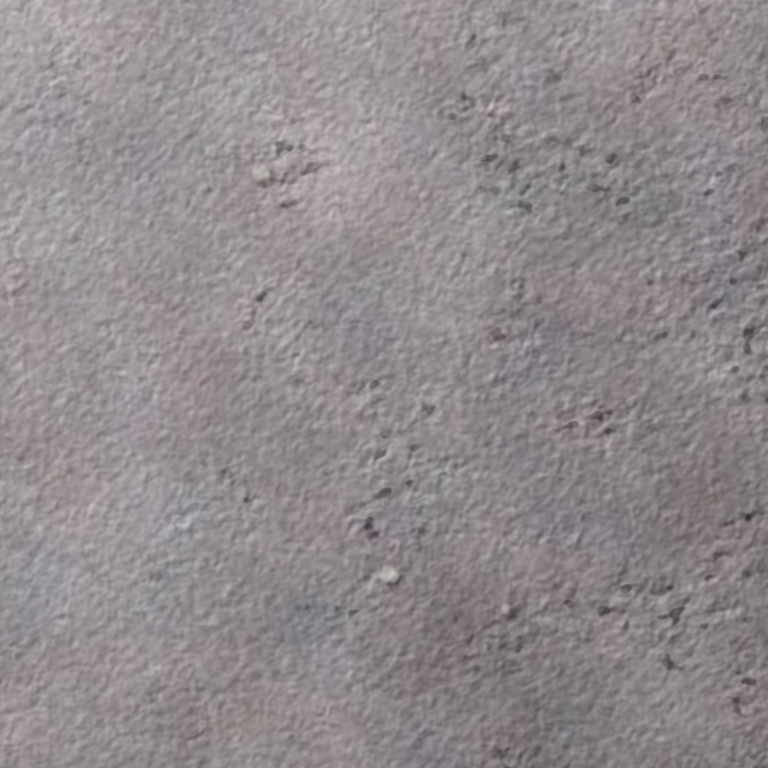
Give the GLSL for this texture, as a WebGL 2 fragment shader.

```glsl
#version 300 es
precision highp float;
// Weathered concrete ground: short broken grains lit from the upper left,
// built as a relief of layered gradient noise, with rough pitted patches,
// faint warm and cool stains and a few scattered pale pebbles.

uniform vec2 u_resolution;
out vec4 outColor;

vec2 hash2(vec2 cell) {
    vec3 h = fract(cell.xyx * vec3(0.1031, 0.1030, 0.0973));
    h += dot(h, h.yzx + 33.33);
    return fract((h.xx + h.yz) * h.zy);
}

float cornerSlope(vec2 cell, vec2 offset) {
    float angle = 6.2832 * hash2(cell).x;
    return dot(vec2(cos(angle), sin(angle)), offset);
}

// Gradient noise, roughly -0.7 to 0.7
float noise(vec2 p) {
    vec2 i = floor(p), f = p - i;
    vec2 w = f * f * f * (f * (f * 6.0 - 15.0) + 10.0);
    vec2 e = vec2(1.0, 0.0);
    return mix(mix(cornerSlope(i, f), cornerSlope(i + e, f - e), w.x),
               mix(cornerSlope(i + e.yx, f - e.yx), cornerSlope(i + 1.0, f - 1.0), w.x), w.y);
}

vec2 rotate(vec2 p, float angle) {
    float c = cos(angle), s = sin(angle);
    return vec2(c * p.x + s * p.y, c * p.y - s * p.x);
}

// Surface height: grains, finer grit, and lumps where it is rough
float height(vec2 p, float rough) {
    float grains = noise(rotate(p, 0.9) * vec2(68.0, 84.0));
    float grit = noise(rotate(p, 0.5) * vec2(125.0, 145.0) + 37.0);
    float lumps = noise(rotate(p, 0.3) * vec2(30.0, 46.0) + 19.0);
    return grains + 0.6 * grit + 1.5 * rough * lumps;
}

// Pale pebbles: x = coverage, y = cast shadow
vec2 pebbles(vec2 p) {
    vec2 g = p * 11.0, found = vec2(0.0);
    for (int y = -1; y <= 1; y++) {
        for (int x = -1; x <= 1; x++) {
            vec2 cell = floor(g) + vec2(x, y);
            vec2 place = hash2(cell + 5.0), kind = hash2(cell + 53.0);
            vec2 d = g - cell - 0.2 - 0.6 * place;
            d += 0.06 * vec2(noise(g * 5.0), noise(g * 5.0 + 31.0));
            float present = step(kind.x, 0.04);
            float radius = 0.07 + 0.09 * place.x * place.y;
            float body = 1.0 - smoothstep(radius - 0.05, radius + 0.03, length(d));
            float shade = 1.0 - smoothstep(radius - 0.05, radius + 0.06, length(d - vec2(0.08, -0.09)));
            found = max(found, present * vec2(body, shade));
        }
    }
    return found;
}

void main() {
    vec2 uv = gl_FragCoord.xy / u_resolution;
    vec2 p = gl_FragCoord.xy / u_resolution.y;

    // Rough patches, more of them towards the right
    float patches = noise(p * 7.0 + 13.0) + 0.6 * noise(p * 17.0 + 3.0);
    float rough = smoothstep(-0.05, 0.6, patches + 0.45 * (uv.x - 0.4));

    // Light from the upper left shows as a height difference, a slight
    // wobble breaks up the grains and their strength comes and goes
    vec2 q = p + 0.003 * vec2(noise(p * 45.0), noise(p * 45.0 + 71.0));
    vec2 toLight = vec2(-0.0036, 0.0038);
    float relief = height(q, rough) - height(q + toLight, rough);
    float strength = 0.085 + 0.09 * noise(p * 32.0 + 23.0) + 0.045 * rough;
    float shade = relief * max(strength, 0.025);

    // Flat flecks, paler or darker than their surroundings
    float fleck = noise(rotate(p, 0.7) * vec2(52.0, 78.0) + 57.0);
    shade += 0.07 * fleck + 0.05 * noise(rotate(p, 1.2) * vec2(100.0, 130.0) + 11.0);

    // Broad brightness, lighter at the upper left
    float light = 0.556 + 0.085 * (uv.y - uv.x);
    light += 0.075 * noise(p * 3.5 + 8.0) + 0.055 * noise(p * 8.0 + 29.0);
    light += 0.035 * noise(p * 20.0 + 43.0) + shade;

    // Deep pits inside the rough patches
    float pit = noise(rotate(p, 0.35) * vec2(33.0, 58.0) + 91.0) + 0.4 * noise(p * 95.0);
    light -= 0.17 * smoothstep(0.2, 0.5, pit) * rough;

    // Warm and cool stains over a slightly mauve grey
    vec3 color = vec3(light) + vec3(0.012, -0.013, -0.001);
    color += vec3(0.020, -0.008, -0.006) * (noise(p * 6.0 + 47.0) + 0.6 * noise(p * 17.0 + 61.0));
    color += vec3(-0.008, 0.000, 0.020) * noise(p * 8.0 + 83.0);

    vec2 stone = pebbles(p);
    color -= 0.12 * stone.y * (1.0 - stone.x);
    color = mix(color, vec3(0.74, 0.72, 0.71) + shade, 0.8 * stone.x);

    outColor = vec4(clamp(color, 0.0, 1.0), 1.0);
}
```
